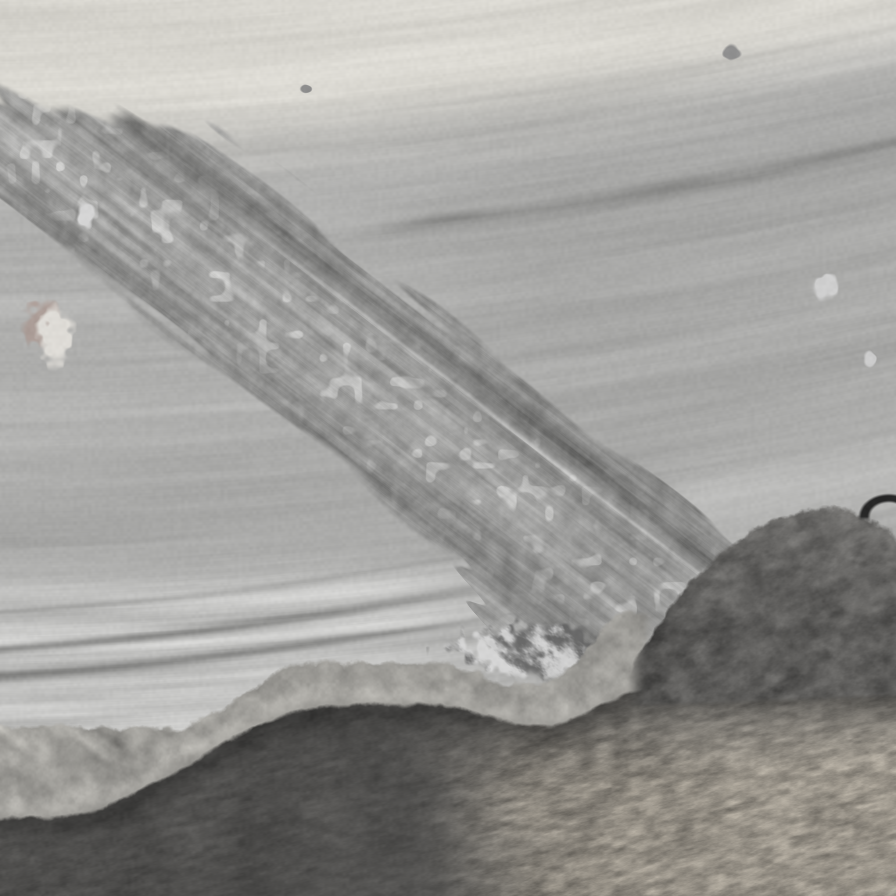
A three.js fragment shader for this texture:

```glsl
// Weathered pale paint with a scraped diagonal band and a chipped edge over dark ground.
varying vec2 vUv;

float hash(vec2 p) {
  vec3 q = fract(p.xyx * vec3(0.1031, 0.1030, 0.0973));
  q += dot(q, q.yzx + 33.33);
  return fract((q.x + q.y) * q.z);
}

float noise(vec2 p) {
  vec2 i = floor(p), f = fract(p);
  f *= f * (3.0 - 2.0 * f);
  return mix(mix(hash(i), hash(i + vec2(1, 0)), f.x),
             mix(hash(i + vec2(0, 1)), hash(i + vec2(1, 1)), f.x), f.y);
}

float fbm(vec2 p) {
  float sum = 0.0, amp = 0.5;
  for (int i = 0; i < 4; i++) {
    sum += amp * noise(p);
    p = p * 2.03 + 17.1;
    amp *= 0.5;
  }
  return sum / 0.9375;
}

float bump(float x, float center, float width) {
  float d = (x - center) / width;
  return exp(-d * d);
}

// Irregular spot: 1 inside, 0 outside.
float fleck(vec2 p, vec2 center, vec2 size) {
  vec2 d = (p - center) / size;
  return 1.0 - smoothstep(0.7, 1.15, length(d) + 0.7 * (noise(p * 130.0) - 0.5));
}

// Brushed paint, streaked along gently rising curves.
vec3 paint(vec2 p) {
  float s = p.y - 0.02 * p.x - 0.1 * p.x * p.x;
  float broad = fbm(vec2(p.x * 1.5, s * 32.0)) - 0.5;
  float fine = fbm(vec2(p.x * 4.0 + 9.0, s * 120.0)) - 0.5;
  float top = smoothstep(0.76, 0.9, s + 0.05 * broad);
  float left = 1.0 - smoothstep(0.35, 0.65, p.x);
  float low = left * (1.0 - smoothstep(0.31, 0.38, s + 0.03 * broad));
  float v = 0.665 + 0.03 * left * smoothstep(0.35, 0.7, p.y);
  v = mix(v, 0.835, top) + 0.12 * low;
  v += 0.05 * bump(s, 0.82, 0.03) * smoothstep(0.5, 1.0, p.x);
  v += 0.07 * bump(s, 0.36, 0.04) * smoothstep(0.65, 0.8, p.x);
  v += broad * (0.09 + 0.12 * low) + fine * (0.07 + 0.1 * low);
  // Darker brush grooves
  v -= 0.11 * bump(s, 0.72 + 0.008 * broad, 0.009) * smoothstep(0.38, 0.5, p.x)
     * (0.4 + noise(vec2(p.x * 12.0, s * 90.0)));
  float g = s - 0.05 * p.x + 0.012 * broad;
  v -= low * (0.24 * bump(g, 0.277, 0.006) + 0.2 * bump(g, 0.243, 0.006) + 0.1 * bump(g, 0.315, 0.004));
  return v + mix(vec3(0.0, 0.0, -0.006), vec3(0.012, 0.004, -0.022), top);
}

// Bare ground below the chip, lighter and grainier to the lower right.
vec3 ground(vec2 p) {
  float grain = fbm(vec2(p.x * 55.0, (p.y - 0.2 * p.x) * 150.0)) - 0.5;
  float lit = smoothstep(0.36, 0.7, p.x + 0.25 * (fbm(p * 9.0) - 0.5));
  lit *= 1.0 - smoothstep(0.06, 0.24, p.y - 0.07 * p.x);
  float v = 0.31 + 0.05 * smoothstep(0.5, 0.9, p.x) + 0.21 * lit;
  v += grain * (0.1 + 0.24 * lit) + 0.08 * (fbm(p * 14.0) - 0.5);
  return v * mix(vec3(1.01, 1.0, 0.98), vec3(1.04, 1.0, 0.93), lit);
}

void main() {
  vec2 p = vUv;
  float rough = fbm(p * 60.0) - 0.5;
  vec3 col = paint(p);

  // Scraped band, with coordinates along and across its scratches
  float along = p.x * 0.8 - p.y * 0.6;
  float across = p.y + 0.77 * p.x;
  float scratch = fbm(vec2(along * 6.0, across * 100.0)) - 0.5;
  float ragged = noise(vec2(along * 9.0, across * 70.0)) - 0.5;
  float lowEdge = 0.775 - 0.075 * smoothstep(0.515, 0.55, p.x + 0.04 * ragged);
  float band = smoothstep(-0.006, 0.006, across - lowEdge + 0.035 * ragged)
    * (1.0 - smoothstep(-0.006, 0.006, across - 1.03 + 0.05 * ragged))
    * (1.0 - smoothstep(-0.006, 0.006, p.y - 0.89 + 0.17 * p.x + 0.03 * ragged));
  float tone = 0.575 + 0.26 * scratch + 0.16 * rough;
  tone += 0.05 * bump(across, 0.87, 0.05) - 0.06 * bump(across, 0.79, 0.02);
  tone -= 0.13 * bump(across + 0.01 * scratch, 0.983, 0.016);
  tone += 0.16 * bump(across + 0.008 * scratch, 0.96, 0.004) * smoothstep(0.2, 0.4, p.x);
  tone += 0.13 * smoothstep(0.7, 0.85, noise(p * 75.0)) * bump(across, 0.88, 0.08);
  col = mix(col, vec3(tone, tone, tone - 0.005), 0.95 * band);

  // Crumbled paint at the foot of the band
  float crumbs = fleck(p, vec2(0.595, 0.275), vec2(0.09, 0.03));
  float crumbTone = mix(0.38, 0.86, smoothstep(0.32, 0.62, fbm(vec2(along * 40.0, across * 55.0))));
  col = mix(col, vec3(crumbTone), 0.8 * crumbs);

  // Loose chips and specks
  col = mix(col, vec3(0.66, 0.58, 0.55), 0.7 * fleck(p, vec2(0.05, 0.638), vec2(0.022, 0.026)));
  col = mix(col, vec3(0.87, 0.86, 0.84), fleck(p, vec2(0.063, 0.626), vec2(0.019, 0.03)));
  col = mix(col, vec3(0.83), fleck(p, vec2(0.095, 0.76), vec2(0.011, 0.014)));
  col = mix(col, vec3(0.81), fleck(p, vec2(0.92, 0.68), vec2(0.017, 0.013)));
  col = mix(col, vec3(0.8), fleck(p, vec2(0.971, 0.6), vec2(0.006, 0.009)));
  col = mix(col, vec3(0.56), fleck(p, vec2(0.816, 0.942), vec2(0.009, 0.008)));
  col = mix(col, vec3(0.55), fleck(p, vec2(0.342, 0.901), vec2(0.006, 0.005)));

  // Broken rim: exposed thickness between the painted face and the ground
  float rimTop = 0.188 + 0.072 * smoothstep(0.2, 0.34, p.x) - 0.026 * smoothstep(0.48, 0.59, p.x)
    + 0.085 * smoothstep(0.6, 0.71, p.x) + 0.016 * rough;
  float rimLow = 0.087 + 0.126 * smoothstep(0.05, 0.38, p.x) - 0.023 * smoothstep(0.48, 0.6, p.x)
    + 0.04 * smoothstep(0.61, 0.72, p.x) + 0.009 * rough;
  float hatch = noise(vec2(along * 9.0, across * 85.0)) - 0.5;
  float rimTone = 0.6 + 0.2 * rough + 0.22 * hatch * smoothstep(0.13, 0.18, p.y) * (1.0 - smoothstep(0.18, 0.25, p.x));
  rimTone += 0.06 * bump(p.y, rimLow + 0.012, 0.012);
  float rim = (1.0 - smoothstep(-0.003, 0.003, p.y - rimTop)) * (1.0 - smoothstep(0.715, 0.73, p.x));
  col = mix(col, rimTone * vec3(1.01, 1.0, 0.97), rim);

  // Ground with a contact shadow, then the rough dark mound at right
  vec3 base = ground(p) * (1.0 - 0.25 * bump(p.y, rimLow - 0.006, 0.02));
  col = mix(col, base, 1.0 - smoothstep(-0.003, 0.003, p.y - rimLow));
  float ridge = 0.43 - 4.0 * (p.x - 0.915) * (p.x - 0.915) + 0.018 * rough;
  float floorLine = 0.212 + 0.04 * (p.x - 0.7);
  float mound = (1.0 - smoothstep(-0.004, 0.004, p.y - ridge)) * smoothstep(-0.004, 0.004, p.y - floorLine)
    * smoothstep(0.698, 0.722, p.x);
  float fuzz = fbm(vec2(p.x * 45.0 + p.y * 25.0, p.y * 70.0 - p.x * 30.0)) - 0.5;
  float moundTone = 0.36 + 0.24 * fuzz + 0.05 * smoothstep(0.3, 0.42, p.y) - 0.08 * bump(p.x, 0.72, 0.03);
  col = mix(col, moundTone * vec3(1.01, 1.0, 0.98), mound);

  // Dark curled fibre at the right border
  float curl = abs(length((p - vec2(0.992, 0.423)) / vec2(1.3, 1.0)) - 0.021);
  col = mix(col, vec3(0.15), (1.0 - smoothstep(0.002, 0.006, curl)) * smoothstep(0.418, 0.424, p.y));

  col += 0.025 * (noise(p * 250.0) - 0.5);
  gl_FragColor = vec4(clamp(col, 0.0, 1.0), 1.0);
}
```
